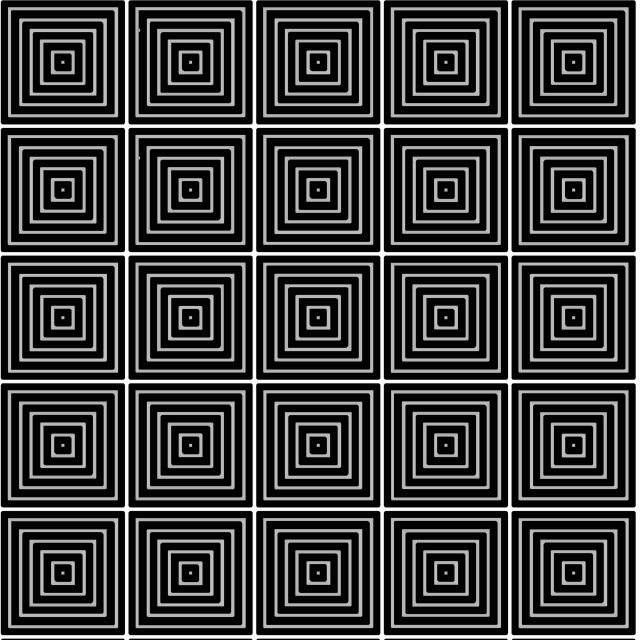
Reproduce this pattern procedurally as a Shadertoy shader.

```glsl
// Grid of black rounded tiles on white, each holding nested grey square rings with worn corners.

// Layout, in canvas heights
const float PITCH = 0.1995;                       // distance between tile centres
const vec2 FIRST_CENTRE = vec2(0.0983, 0.1046);   // lower left tile
const float LAST_COLUMN = 4.0;

// Shape, in tile pitches
const float TILE_HALF = 0.4862;
const float TILE_ROUND = 0.018;
const int RINGS = 5;
const float RING_HALF[RINGS] = float[](0.0932, 0.1785, 0.2615, 0.3435, 0.431);
const float DOT_HALF = 0.0115;
const vec2 LINE_WIDTH = vec2(0.0252, 0.0238);     // upright lines, level lines
const float SIDE_JITTER = 0.003;                  // uneven placing of ring edges
const float OUTER_WEAR = 0.016;                   // largest corner radius outside a ring
const float INNER_WEAR = 0.028;                   // largest corner radius inside a ring
const float CELL_WEAR = 0.25;                     // share of wear that differs per tile
const vec2 SPECK_CENTRE = vec2(-0.401, 0.251);
const vec2 SPECK_HALF = vec2(0.005, 0.011);

const float EDGE_SOFTNESS = 1.1;                  // in pixels
const vec3 WHITE = vec3(0.985);
const vec3 BLACK = vec3(0.006);
const vec3 GREY = vec3(0.73);
const float LEVEL_SHADE = 0.02;                   // level lines are slightly darker
const float TONE_VARIATION = 0.05;

float hash(vec2 p) {
    return fract(sin(dot(p, vec2(127.1, 311.7))) * 43758.5453);
}

vec2 jitter(vec2 seed) {
    return SIDE_JITTER * (vec2(hash(seed), hash(seed + 31.7)) - 0.5);
}

float roundBox(vec2 p, vec2 halfSize, float radius) {
    vec2 q = abs(p) - halfSize + radius;
    return length(max(q, 0.0)) + min(max(q.x, q.y), 0.0) - radius;
}

float coverage(float dist, float pixel) {
    return clamp(0.5 - dist / (pixel * EDGE_SOFTNESS), 0.0, 1.0);
}

// Corner wear shared by all tiles, with a small change in each one
float wear(vec2 seed, vec2 cell) {
    return mix(hash(seed), hash(seed + cell * 5.3), CELL_WEAR);
}

void mainImage(out vec4 fragColor, in vec2 fragCoord) {
    vec2 grid = (fragCoord / iResolution.y - FIRST_CENTRE) / PITCH;
    vec2 cell = floor(grid + 0.5);
    cell.x = min(cell.x, LAST_COLUMN);
    vec2 p = grid - cell;
    float pixel = 1.0 / (iResolution.y * PITCH);

    // Tile on the white ground
    float tile = roundBox(p, vec2(TILE_HALF), TILE_ROUND);
    vec3 color = mix(WHITE, BLACK, coverage(tile, pixel));

    // Centre dot
    float dotShape = roundBox(p, vec2(DOT_HALF), 0.002);
    color = mix(color, GREY, coverage(dotShape, pixel));

    // Nested rings, each corner worn and each side placed a little unevenly
    float corner = step(0.0, p.x) + 2.0 * step(0.0, p.y);
    float level = step(abs(p.x), abs(p.y));
    for (int i = 0; i < RINGS; i++) {
        float ring = float(i + 1);
        vec2 seed = vec2(ring, corner + 1.0);
        vec2 cellSeed = cell + ring * 3.7;
        vec2 outerHalf = vec2(RING_HALF[i]);
        float outer = roundBox(p - jitter(cellSeed), outerHalf,
                               OUTER_WEAR * wear(seed, cell));
        float inner = roundBox(p - jitter(cellSeed + 9.1), outerHalf - LINE_WIDTH,
                               INNER_WEAR * wear(seed + 17.0, cell));
        float tone = TONE_VARIATION * (hash(cellSeed + level * 7.9) - 0.5);
        tone -= LEVEL_SHADE * level;
        color = mix(color, GREY + tone, coverage(max(outer, -inner), pixel));
    }

    // Stray speck in the second column of the two upper rows
    if (cell.x == 1.0 && cell.y >= 3.0 && cell.y <= 4.0) {
        float speck = roundBox(p - SPECK_CENTRE, SPECK_HALF, 0.002);
        color = mix(color, GREY, coverage(speck, pixel));
    }

    fragColor = vec4(color, 1.0);
}
```
